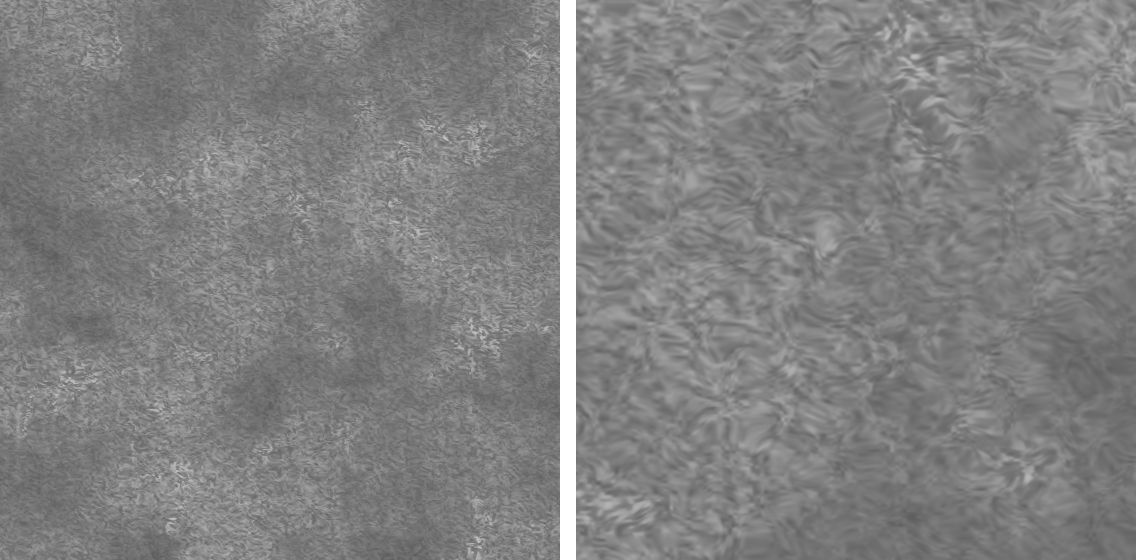
Left: the whole. Right: its middle third, enlarged.
Reproduce this texture procedurally as a Shadertoy shader.

```glsl
// Worn grey plaster: soft cloudy blotches under a fine, slightly flattened grain.
// Warped fractal noise makes the clouds; the grain grows stronger where they are
// pale, with chalky flecks in small patches and a few faint curved creases.

const vec3  BASE_GREY      = vec3(0.488, 0.488, 0.490);
const float CLOUD_SCALE    = 7.0;
const float CLOUD_CONTRAST = 0.25;
const float MOTTLE_SCALE   = 34.0;
const float MOTTLE_CONTRAST = 0.055;
const vec2  GRAIN_SCALE    = vec2(165.0, 235.0);
const float GRAIN_CONTRAST = 0.23;
const float FLECK_STRENGTH = 0.13;
const float CREASE_CELLS   = 9.0;
const float CREASE_SHARE   = 0.30;
const float CREASE_WIDTH   = 0.0016;
const float CREASE_DEPTH   = 0.055;

float hash(vec2 p) {
    return fract(sin(dot(p, vec2(127.1, 311.7))) * 43758.5453);
}

float valueNoise(vec2 p) {
    vec2 cell = floor(p);
    vec2 f = fract(p);
    f = f * f * (3.0 - 2.0 * f);
    float low  = mix(hash(cell), hash(cell + vec2(1.0, 0.0)), f.x);
    float high = mix(hash(cell + vec2(0.0, 1.0)), hash(cell + vec2(1.0)), f.x);
    return mix(low, high, f.y);
}

// Fractal noise in 0..1; each octave is turned to hide the lattice.
float fbm(vec2 p) {
    const mat2 TURN = mat2(0.8, 0.6, -0.6, 0.8);
    float sum = 0.0, total = 0.0, weight = 1.0;
    for (int i = 0; i < 5; i++) {
        sum += weight * valueNoise(p);
        total += weight;
        weight *= 0.56;
        p = TURN * p * 2.03 + 17.3;
    }
    return sum / total;
}

// Fine leathery grain, centred on zero and wider than tall.
float grainNoise(vec2 uv) {
    vec2 wobble = vec2(valueNoise(uv * 60.0), valueNoise(uv * 60.0 + 31.0)) - 0.5;
    vec2 p = uv * GRAIN_SCALE + wobble * 2.0;
    float coarse = valueNoise(p + vec2(0.0, 0.3 * p.x));
    float fine = valueNoise(p * 1.9 + 53.0);
    return 0.58 * coarse + 0.42 * fine - 0.5;
}

// Short bent strokes, at most one in each cell, with tapered ends.
float creases(vec2 uv) {
    vec2 home = floor(uv * CREASE_CELLS);
    float mask = 0.0;
    for (int y = -1; y <= 1; y++)
    for (int x = -1; x <= 1; x++) {
        vec2 cell = home + vec2(x, y);
        float present = step(hash(cell + 3.7), CREASE_SHARE);
        vec2 center = (cell + vec2(hash(cell + 11.1), hash(cell + 23.9))) / CREASE_CELLS;
        float angle = mix(0.3, 2.6, hash(cell + 41.3));
        float halfLength = mix(0.008, 0.028, hash(cell + 57.7));
        vec2 along = vec2(cos(angle), sin(angle));
        vec2 d = uv - center;
        float t = dot(d, along) / halfLength;
        float bend = (hash(cell + 71.5) - 0.5) * 0.6 * halfLength;
        float side = dot(d, vec2(-along.y, along.x)) - bend * t * t;
        float stroke = 1.0 - smoothstep(0.0, CREASE_WIDTH, abs(side));
        float taper = 1.0 - smoothstep(0.3, 1.0, abs(t));
        mask = max(mask, present * stroke * taper * mix(0.4, 1.0, hash(cell + 83.1)));
    }
    return mask;
}

void mainImage(out vec4 fragColor, in vec2 fragCoord) {
    vec2 uv = fragCoord / iResolution.y;

    // Cloudy blotches with ragged borders
    vec2 warp = vec2(fbm(uv * 9.0 + 5.2), fbm(uv * 9.0 + 47.8)) - 0.5;
    vec2 cloudPos = uv + warp * 0.12;
    float cloud = fbm(cloudPos * CLOUD_SCALE + 13.0) - 0.5;
    float mottle = fbm(uv * MOTTLE_SCALE + 91.0) - 0.5;

    // Grain is weak in the dark hollows and strong on the pale areas
    float grain = grainNoise(uv);
    float paleness = smoothstep(-0.16, 0.20, cloud + 0.3 * mottle);
    float grainGain = GRAIN_CONTRAST * mix(0.6, 1.3, paleness);

    // Chalky flecks gathered in small worn patches
    float worn = smoothstep(0.56, 0.78, fbm(cloudPos * 19.0 + 67.0)) * paleness;
    float fleck = worn * smoothstep(-0.08, 0.22, grain);

    // Sparse creases, broken up by the grain
    float crease = creases(uv + warp * 0.03) * (0.8 - grain);

    float tone = CLOUD_CONTRAST * cloud + MOTTLE_CONTRAST * mottle
               + grainGain * grain + FLECK_STRENGTH * fleck - CREASE_DEPTH * crease;
    fragColor = vec4(clamp(BASE_GREY + tone, 0.0, 1.0), 1.0);
}
```
